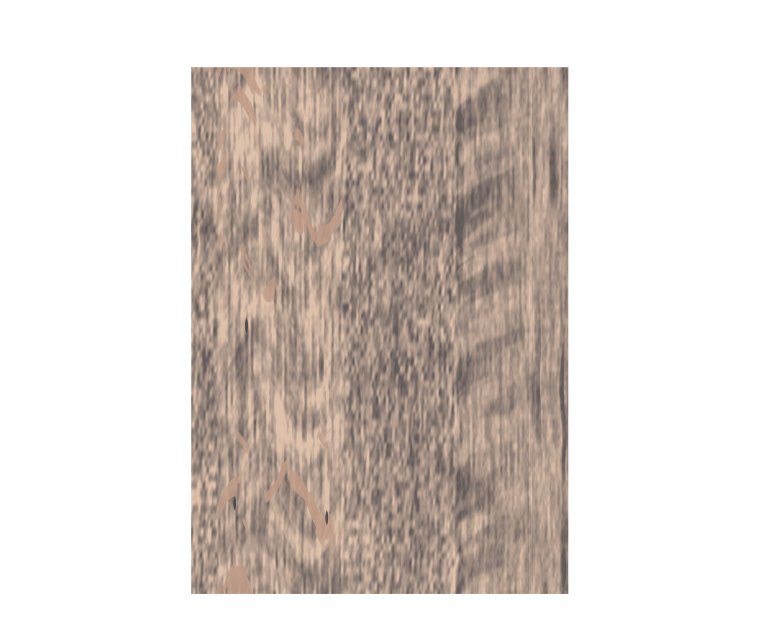
Give the GLSL for this texture, as a Shadertoy shader.

```glsl
float hash(vec2 p) {
    return fract(sin(dot(p, vec2(127.1, 311.7))) * 43758.5453);
}

// Value noise with a whole number of cells per unit, so it wraps
float noise(vec2 p, vec2 cells, float seed) {
    vec2 q = p * cells, i = floor(q), f = fract(q);
    f = f * f * (3.0 - 2.0 * f);
    vec2 a = mod(i, cells), b = mod(i + 1.0, cells);
    float low = mix(hash(a + seed), hash(vec2(b.x, a.y) + seed), f.x);
    float high = mix(hash(vec2(a.x, b.y) + seed), hash(b + seed), f.x);
    return mix(low, high, f.y);
}

float fbm(vec2 p, vec2 cells, float seed) {
    float sum = 0.0, weight = 0.55;
    for (int k = 0; k < 3; k++) {
        sum += weight * noise(p, cells, seed + float(k) * 17.0);
        cells *= 2.0;
        weight *= 0.5;
    }
    return sum;
}

// One where x lies between two soft limits
float strip(float x, float left, float right) {
    return smoothstep(left - 0.004, left + 0.004, x) * (1.0 - smoothstep(right - 0.004, right + 0.004, x));
}

vec3 wood(vec2 p) {
    float flaky = strip(p.x, 0.07, 0.40);
    float flecked = strip(p.x, 0.40, 0.70) + strip(p.x, -0.1, 0.07);
    float banded = strip(p.x, 0.70, 0.90);
    float straight = strip(p.x, 0.90, 1.1);

    // Fine vertical grain: long pores and short leaning flecks
    float wander = 0.012 * (fbm(p, vec2(4.0, 5.0), 3.0) - 0.5);
    vec2 g = p + vec2(wander, 0.0);
    float pores = noise(g, vec2(150.0, 16.0), 11.0) - 0.5;
    float flecks = noise(g - vec2(0.12 * p.y, 0.0), vec2(140.0, 68.0), 23.0) - 0.5;
    float fine = noise(p, vec2(230.0, 110.0), 31.0) - 0.5;
    float cloud = fbm(p, vec2(7.0, 9.0), 41.0) - 0.48;
    float tone = 0.40 + 0.5 * pores + 0.22 * fine + 0.3 * cloud;
    tone += flecks * (0.25 + 0.5 * flecked);

    // Flaky board: wavy shadows across the grain
    float ripple = fbm(p + vec2(0.0, 0.05 * sin(p.x * 25.0)), vec2(12.0, 24.0), 53.0);
    tone += flaky * (1.1 * (ripple - 0.5) + 0.3 * pores - 0.02);

    // Flecked boards: denser stain around a long dark heart
    vec2 heart = (p - vec2(0.57, 0.42)) / vec2(0.09, 0.28);
    tone += flecked * (0.06 + 0.24 * exp(-dot(heart, heart)));

    // Banded board: figure that sweeps up to the right and fades
    float u = clamp((p.x - 0.70) / 0.20, 0.0, 1.0);
    float sweep = p.y - 0.075 * sqrt(u) - 0.02 * u + 0.03 * cloud;
    float bands = smoothstep(0.42, 0.72, fbm(vec2(p.x, sweep), vec2(7.0, 24.0), 67.0));
    float blots = smoothstep(0.45, 0.65, fbm(p, vec2(30.0, 20.0), 71.0)) * (1.0 - smoothstep(0.08, 0.22, u));
    tone += banded * (0.5 * bands * (1.0 - 0.75 * u) + 0.3 * blots - 0.1);

    // Straight board: long dark growth lines, darkest at the outer side
    float lines = smoothstep(0.56, 0.8, noise(p + vec2(2.0 * wander, 0.0), vec2(64.0, 5.0), 83.0));
    tone += straight * (0.45 * lines - 0.06 + 0.25 * smoothstep(0.97, 1.0, p.x));

    // Thin joints between the boards
    for (int k = 0; k < 3; k++) {
        float joint = abs(p.x - 0.40 - 0.15 * float(k * (3 - k)) - 0.10 * float(k * (k - 1)));
        tone -= 0.16 * (1.0 - smoothstep(0.002, 0.006, joint));
    }

    vec3 color = mix(vec3(0.87, 0.755, 0.67), vec3(0.39, 0.355, 0.35), clamp(tone, 0.0, 1.0));

    // Smooth ray flakes on the flaky board
    vec2 flakePos = p + vec2(0.0, 0.04 * sin(p.x * 40.0));
    float flake = flaky * smoothstep(0.66, 0.71, fbm(flakePos, vec2(14.0, 18.0), 97.0));
    color = mix(color, vec3(0.75, 0.61, 0.53) + 0.06 * fine, 0.85 * flake);

    // A few narrow cracks
    for (int k = 0; k < 3; k++) {
        vec2 center = vec2(0.1 + 0.3 * hash(vec2(k, 5.0)), 0.1 + 0.8 * hash(vec2(k, 9.0)));
        vec2 d = (p - center - vec2(0.3 * wander, 0.0)) / vec2(0.005, 0.017);
        color = mix(color, vec3(0.27, 0.24, 0.24), 0.85 * (1.0 - smoothstep(0.5, 1.0, length(d))));
    }
    return color;
}

void mainImage(out vec4 fragColor, in vec2 fragCoord) {
    vec2 uv = fragCoord / iResolution.xy;
    vec2 corner = vec2(0.249, 0.072), size = vec2(0.491, 0.823);

    // Panel on a white ground, with softened sides
    vec2 inside = (0.5 * size - abs(uv - corner - 0.5 * size)) * iResolution.xy;
    float panel = clamp(min(inside.x, inside.y) + 0.5, 0.0, 1.0);
    fragColor = vec4(mix(vec3(1.0), wood((uv - corner) / size), panel), 1.0);
}
```
